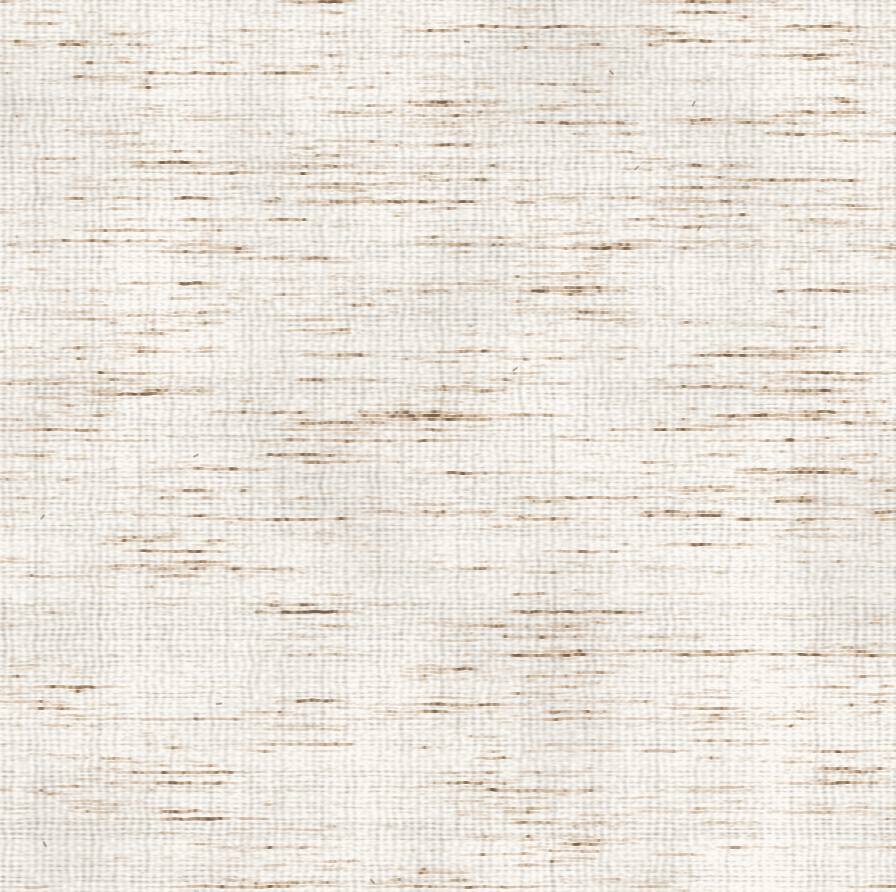
Give the GLSL for this texture, as a Shadertoy shader.

```glsl
const float TAU = 6.2831853;
const float WEFT_ROWS = 170.0;
const float WARP_COLUMNS = 112.0;
const float FIBRE_ROWS = 250.0;
const float FLECK_CELLS = 30.0;
const float FLECK_SHARE = 0.012;

const float WEFT_DEPTH = 0.68;
const float WARP_DEPTH = 0.40;
const float CLOUD_DEPTH = 0.30;
const float FUZZ_DEPTH = 0.42;

const vec3 YARN_WHITE = vec3(0.988, 0.978, 0.957);
const vec3 GAP_GREY = vec3(0.805, 0.780, 0.755);
const vec3 FIBRE_TAN = vec3(0.800, 0.680, 0.550);
const vec3 FIBRE_BROWN = vec3(0.400, 0.295, 0.210);

vec2 hash2(vec2 p) {
    vec3 q = fract(p.xyx * vec3(0.1031, 0.1030, 0.0973));
    q += dot(q, q.yzx + 33.33);
    return fract((q.xx + q.yz) * q.zy);
}

// Gradient noise, roughly -0.7 to 0.7
float cornerSlope(vec2 cell, vec2 offset) {
    float angle = TAU * hash2(cell).x;
    return dot(vec2(cos(angle), sin(angle)), offset);
}

float gradientNoise(vec2 p) {
    vec2 i = floor(p);
    vec2 f = p - i;
    vec2 s = f * f * f * (f * (f * 6.0 - 15.0) + 10.0);
    vec2 e = vec2(1.0, 0.0);
    float low = mix(cornerSlope(i, f), cornerSlope(i + e.xy, f - e.xy), s.x);
    float high = mix(cornerSlope(i + e.yx, f - e.yx), cornerSlope(i + 1.0, f - 1.0), s.x);
    return mix(low, high, s.y);
}

// Pale weave: shaded gaps between horizontal and vertical yarns
float weaveShade(vec2 uv) {
    float v = uv.y * WEFT_ROWS;
    float row = floor(v);
    float rowGap = 0.5 + 0.5 * cos(TAU * v);
    float rowWeight = mix(0.3, 1.0, hash2(vec2(row, 5.0)).x);
    rowWeight *= 1.0 + 0.8 * gradientNoise(vec2(uv.x * 20.0, row * 5.31))
        + 0.9 * gradientNoise(vec2(uv.x * 75.0, row * 4.17));

    float u = uv.x * WARP_COLUMNS + 0.45 * gradientNoise(uv * vec2(25.0, 45.0));
    float column = floor(u);
    float columnGap = 0.5 - 0.5 * cos(TAU * u);
    float columnWeight = mix(0.3, 0.8, hash2(vec2(column, 91.0)).x);
    columnWeight *= 1.0 + 1.2 * gradientNoise(vec2(column * 3.37, uv.y * 12.0));

    float cloud = gradientNoise(uv * 4.0 + 7.0) + 0.6 * gradientNoise(uv * vec2(9.0, 7.0));
    float fuzz = gradientNoise(uv * vec2(130.0, 300.0));
    return 0.01 + WEFT_DEPTH * rowGap * rowWeight * (0.55 + 0.5 * columnGap)
        + WARP_DEPTH * columnGap * columnWeight
        + CLOUD_DEPTH * cloud + FUZZ_DEPTH * fuzz;
}

// Raw fibre strength along one thin row
float fibreStrength(vec2 uv, float row) {
    float longRun = gradientNoise(vec2(uv.x * 7.0, row * 7.37 + 3.0));
    float shortRun = gradientNoise(vec2(uv.x * 28.0, row * 3.71 + 50.0));
    float cluster = gradientNoise(uv * vec2(4.0, 10.0) + 21.0);
    float rowBias = hash2(vec2(row, 37.0)).y - 0.5;
    return longRun + 0.45 * shortRun + 0.4 * cluster + 0.4 * rowBias;
}

// Sparse short slanted hairs
float hairFleck(vec2 uv, float softness) {
    vec2 p = uv * FLECK_CELLS;
    vec2 cell = floor(p);
    vec2 seed = hash2(cell + 140.0);
    vec2 q = p - cell - mix(vec2(0.3), vec2(0.7), hash2(cell + 310.0));
    float angle = (seed.y - 0.5) * 2.4;
    vec2 along = vec2(cos(angle), sin(angle));
    q -= along * clamp(dot(q, along), -0.07, 0.07);
    float edge = 0.03 + softness * FLECK_CELLS;
    return step(seed.x, FLECK_SHARE) * (1.0 - smoothstep(0.0, edge, length(q)));
}

void mainImage(out vec4 fragColor, in vec2 fragCoord) {
    vec2 uv = fragCoord / iResolution.y;
    float pixel = 1.0 / iResolution.y;

    // Slight waver keeps the yarns from being ruler straight
    float waver = 0.0014 * gradientNoise(uv * vec2(16.0, 40.0));
    float shade = weaveShade(uv + vec2(0.0, waver));
    vec3 color = mix(YARN_WHITE, GAP_GREY, clamp(shade, 0.0, 1.3));

    // Thin ragged tan streaks with sparse brown cores
    float ragged = 0.0012 * gradientNoise(uv * vec2(70.0, 60.0));
    float v = (uv.y + waver + ragged) * FIBRE_ROWS;
    float row = floor(v);
    float strength = fibreStrength(uv, row);
    float breakup = gradientNoise(vec2(uv.x * 75.0, row * 2.93 + 80.0))
        + 0.7 * gradientNoise(vec2(uv.x * 190.0, row * 6.13 + 11.0));
    float halfWidth = mix(0.24, 0.42, smoothstep(0.1, 0.7, strength + 0.3 * breakup));
    float soft = 0.06 + 0.4 * pixel * FIBRE_ROWS;
    float offset = abs(fract(v) - 0.5);
    float body = 1.0 - smoothstep(halfWidth - soft, halfWidth + soft, offset);
    float tanAmount = smoothstep(0.02, 0.68, strength + 0.32 * breakup);
    float brownAmount = smoothstep(0.48, 1.0, strength + 0.55 * breakup);
    color = mix(color, FIBRE_TAN, 0.85 * tanAmount * body);
    color = mix(color, FIBRE_BROWN, 0.8 * brownAmount * body);

    color = mix(color, FIBRE_BROWN, 0.5 * hairFleck(uv, pixel));
    fragColor = vec4(color, 1.0);
}
```
